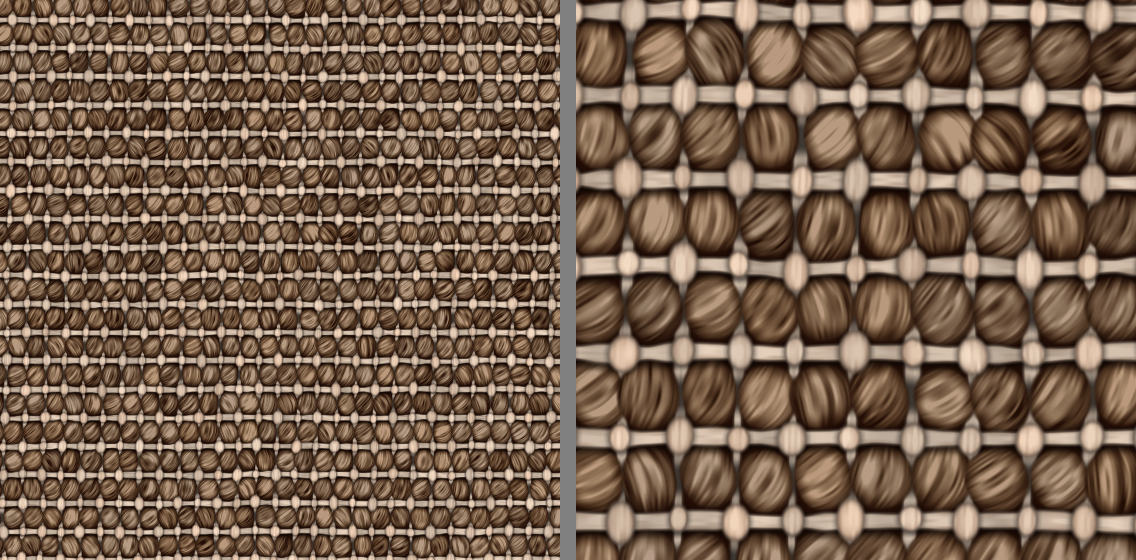
Left, the full canvas; right, a detail of the centre.
Give the GLSL for this texture, as a WebGL 2 fragment shader.

```glsl
#version 300 es
precision highp float;
// Woven sisal carpet: rows of round brown yarn tufts between pale weft threads.
// Each weft crossing carries a pale knot, large and small in alternation.
// Tufts are spherized ellipses with slanted noise fibres, varied per cell by a hash.

uniform vec2 u_resolution;
out vec4 outColor;

const vec2 REPEATS = vec2(28.8, 19.7);      // columns and rows across the canvas
const float ROW_HEIGHT = 1.46;              // row pitch in column widths
const float COLUMN_SHIFT = 0.42;
const float COLUMN_SLANT = 0.03;            // sideways drift per row

const vec3 SHADOW = vec3(0.13, 0.05, 0.02);
const vec3 DARK = vec3(0.29, 0.20, 0.13);
const vec3 BROWN = vec3(0.43, 0.33, 0.25);
const vec3 TAUPE = vec3(0.56, 0.47, 0.38);
const vec3 SAND = vec3(0.71, 0.61, 0.53);
const vec3 CREAM = vec3(0.89, 0.81, 0.73);

float hash(vec2 p) {
  vec3 q = fract(vec3(p.xyx) * 0.1031);
  q += dot(q, q.yzx + 33.33);
  return fract((q.x + q.y) * q.z);
}

vec2 hash2(vec2 p) {
  return vec2(hash(p + 17.3), hash(p + 71.9));
}

float noise(vec2 p) {
  vec2 i = floor(p), f = fract(p);
  f = f * f * (3.0 - 2.0 * f);
  return mix(mix(hash(i), hash(i + vec2(1, 0)), f.x),
             mix(hash(i + vec2(0, 1)), hash(i + vec2(1, 1)), f.x), f.y);
}

mat2 rotation(float a) {
  return mat2(cos(a), sin(a), -sin(a), cos(a));
}

// Coverage of a shape whose signed distance is d
float cover(float d, float soft) {
  return 1.0 - smoothstep(-soft, soft, d);
}

// Yarn colour from deep shadow (0) to sun-bleached fibre (1)
vec3 yarnRamp(float t) {
  float s = clamp(t, 0.0, 1.0) * 4.0;
  vec3 c = mix(SHADOW, DARK, min(s, 1.0));
  c = mix(c, BROWN, clamp(s - 1.0, 0.0, 1.0));
  c = mix(c, TAUPE, clamp(s - 2.0, 0.0, 1.0));
  return mix(c, SAND, clamp(s - 3.0, 0.0, 1.0));
}

// Pale thread colour: bright crest, fibres, darker flanks
vec3 paleThread(float edge, float fibre) {
  float crest = 1.0 - edge * edge;
  vec3 c = mix(SAND, CREAM, clamp(crest + (fibre - 0.5) * 0.9, 0.0, 1.0));
  return c * mix(0.68, 1.03, smoothstep(0.0, 0.6, crest));
}

// One brown tuft, d measured from the cell centre; alpha is its coverage
vec4 tuft(vec2 d, vec2 cell, float soft) {
  vec2 jitter = hash2(cell) - 0.5;
  d -= jitter * vec2(0.12, 0.08);
  vec2 size = vec2(0.505, 0.575) + (hash2(cell + 5.0) - 0.5) * 0.08;
  vec2 e = rotation(0.5 * (hash(cell + 9.0) - 0.9)) * d / size;
  float r = pow(pow(abs(e.x), 2.2) + pow(abs(e.y), 2.2), 1.0 / 2.2);

  // Fibres wrap around the bulge; most lean right, a few lean left
  float lean = mix(0.15, 1.1, hash(cell + 3.0));
  lean *= hash(cell + 13.0) < 0.15 ? -0.7 : 1.0;
  vec2 f = rotation(lean) * d;
  f.x *= 1.0 + 0.4 * r * r;
  f.x += 0.35 * f.y * f.y;
  vec2 seed = cell * 13.0;
  float fine = noise(vec2(f.x * 15.0, f.y * 2.4) + seed);
  float strand = noise(vec2(f.x * 6.0, f.y * 1.8) + seed + 40.0);
  float tone = 0.61 + (fine - 0.5) * 0.62 + (strand - 0.5) * 0.72;
  tone += jitter.x * 0.28 + (noise(cell * 0.35) - 0.5) * 0.16 + 0.10 * e.y;
  tone *= mix(0.18, 1.08, 1.0 - smoothstep(0.5, 1.05, r));
  vec3 warm = mix(vec3(1.0), vec3(1.03, 0.98, 0.91), hash(cell + 21.0));
  return vec4(yarnRamp(tone) * warm, cover((r - 1.0) * 0.5, soft));
}

void main() {
  vec2 uv = gl_FragCoord.xy / u_resolution;
  float soft = max(0.04, 0.6 * REPEATS.x / u_resolution.x);
  vec2 p = uv * REPEATS - vec2(COLUMN_SHIFT, 0.0);
  p.x -= COLUMN_SLANT * (uv.y - 0.5) * REPEATS.y;
  p += (vec2(noise(p * 0.6), noise(p * 0.7 + 30.0)) - 0.5) * vec2(0.16, 0.07);

  vec2 crossing = floor(p + 0.5);
  vec2 d = (p - crossing) * vec2(1.0, ROW_HEIGHT);
  vec3 color = SHADOW;

  // Vertical warp, sinking into shadow between the tufts
  float warpWidth = mix(0.07, 0.15, hash(crossing + 50.0));
  float warpFibre = noise(p * vec2(22.0, 3.0));
  vec3 warp = paleThread(min(abs(d.x) / warpWidth, 1.0), warpFibre) * 0.88;
  warp *= 1.0 - 0.7 * smoothstep(0.28, 0.6, abs(d.y));
  color = mix(color, warp, cover(abs(d.x) - warpWidth, soft));

  // Tufts, with neighbours overlapping sideways
  for (int i = -1; i <= 1; i++) {
    vec2 cell = floor(p) + vec2(i, 0);
    vec4 t = tuft((p - cell - 0.5) * vec2(1.0, ROW_HEIGHT), cell, soft);
    color = mix(color, t.rgb, t.a);
  }

  // Horizontal weft and its contact shadow
  float weftWidth = 0.145 + 0.07 * (noise(p * vec2(2.5, 1.0) + 80.0) - 0.5);
  color *= 1.0 - 0.45 * cover(abs(d.y + 0.04) - weftWidth - 0.05, 0.09);
  float weftFibre = noise(p * vec2(3.0, 24.0));
  vec3 weft = paleThread(min(abs(d.y) / weftWidth, 1.0), weftFibre);
  weft *= mix(0.78, 1.0, noise(p * vec2(2.0, 1.0) + 11.0));
  color = mix(color, weft, cover(abs(d.y) - weftWidth, soft));

  // Knots over the crossings, large and small in turn
  float large = mod(crossing.x + crossing.y, 2.0);
  vec2 knotSize = mix(vec2(0.19, 0.25), vec2(0.25, 0.34), large);
  knotSize *= 0.88 + 0.24 * hash2(crossing + 8.0);
  float r = length((d - (hash2(crossing) - 0.5) * 0.08) / knotSize);
  float reach = (r - 1.0) * knotSize.x;
  color *= 1.0 - 0.35 * cover(reach - 0.04, 0.07);
  float knotFibre = noise(vec2(d.x * 18.0, d.y * 3.0) + crossing * 7.0);
  vec3 knot = paleThread(min(r, 1.0), knotFibre) * mix(0.90, 1.05, hash(crossing + 2.0));
  knot = mix(knot, knot * vec3(1.01, 0.97, 0.94), hash(crossing + 31.0));
  color = mix(color, knot, cover(reach, soft));

  outColor = vec4(color, 1.0);
}
```
